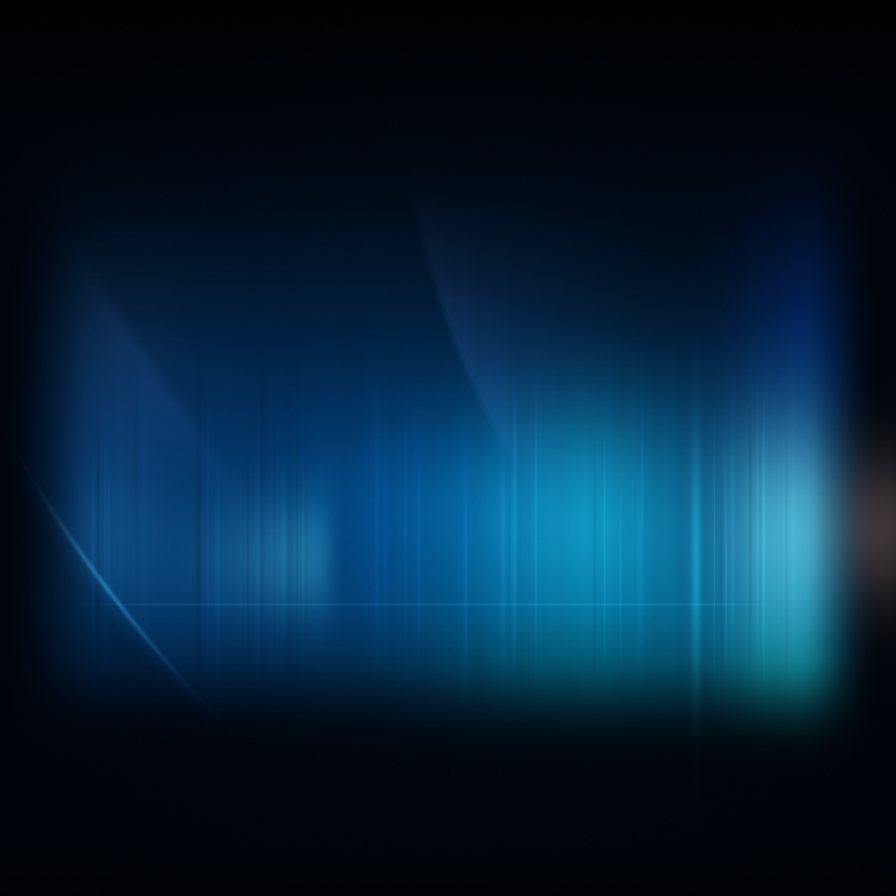
A WebGL 2 fragment shader for this background:

```glsl
#version 300 es
precision highp float;
// Draws a dark blue aurora curtain with cyan glows, fine vertical streaks and curved light edges.
uniform vec2 u_resolution;
out vec4 fragColor;

const vec3 NIGHT = vec3(0.0, 0.012, 0.032);
const vec3 DEEP_BLUE = vec3(0.008, 0.19, 0.36);
const vec3 CYAN = vec3(0.05, 0.31, 0.27);
const vec3 TEAL = vec3(0.0, 0.15, 0.12);
const vec3 ICE = vec3(0.27, 0.44, 0.36);
const vec3 VIOLET = vec3(0.05, 0.06, 0.10);
const vec3 EMBER = vec3(0.24, 0.19, 0.17);

float hash(float n) {
    return fract(sin(n * 127.1 + 3.7) * 4375.85);
}

float noise(vec2 p) {
    vec2 i = floor(p), f = fract(p);
    f = f * f * (3.0 - 2.0 * f);
    float n = i.x + i.y * 57.0;
    return mix(mix(hash(n), hash(n + 1.0), f.x),
               mix(hash(n + 57.0), hash(n + 58.0), f.x), f.y);
}

// Soft elliptical light, one at its centre
float glow(vec2 p, vec2 centre, vec2 radius) {
    vec2 d = (p - centre) / radius;
    return exp(-dot(d, d));
}

// Soft window that opens over a.x..a.y and closes over b.x..b.y
float window(float v, vec2 a, vec2 b) {
    return smoothstep(a.x, a.y, v) * (1.0 - smoothstep(b.x, b.y, v));
}

// Signed horizontal distance from a parabola falling to the right of start
float curveOffset(vec2 p, vec2 start, float slope, float bend) {
    float t = start.y - p.y;
    return p.x - start.x - t * (slope + bend * t);
}

// Clusters of narrow light and dark vertical streaks
float streaks(vec2 p) {
    float centres[11] = float[11](0.11, 0.165, 0.235, 0.30, 0.315, 0.44, 0.495, 0.585, 0.69, 0.81, 0.86);
    float sum = 0.0;
    for (int c = 0; c < 11; c++) {
        for (int k = 0; k < 6; k++) {
            float id = float(c * 6 + k);
            float x = centres[c] + (hash(id) - 0.5) * 0.055;
            float width = mix(0.0009, 0.0028, hash(id + 70.0));
            float top = mix(0.48, 0.66, hash(id + 140.0));
            float strength = hash(id + 210.0) * 1.5 - 0.65;
            float d = (p.x - x) / width;
            sum += strength * exp(-d * d) * window(p.y, vec2(0.17, 0.35), vec2(top - 0.14, top));
        }
    }
    return sum;
}

// Broad curtain of blue with its coloured glows
vec3 curtain(vec2 p) {
    float height = window(p.y, vec2(0.13, 0.35), vec2(0.38, 0.88));
    vec3 light = DEEP_BLUE * height;
    light *= 1.0 - 0.35 * glow(p, vec2(0.76, 0.72), vec2(0.13, 0.14));
    light += CYAN * glow(p, vec2(0.66, 0.43), vec2(0.13, 0.12));
    light += TEAL * glow(p, vec2(0.66, 0.27), vec2(0.19, 0.12));
    light += ICE * glow(p, vec2(0.885, 0.41), vec2(0.075, 0.125));
    light += 1.4 * TEAL * glow(p, vec2(0.89, 0.25), vec2(0.08, 0.09));
    light += vec3(0.0, 0.03, 0.14) * glow(p, vec2(0.91, 0.63), vec2(0.08, 0.13));
    light += vec3(0.0, 0.09, 0.13) * glow(p, vec2(0.48, 0.44), vec2(0.13, 0.10));
    light += VIOLET * 0.5 * glow(p, vec2(0.13, 0.56), vec2(0.09, 0.14));
    float patchEdge = 1.0 - smoothstep(0.35, 0.385, p.x);
    light += vec3(0.09, 0.18, 0.15) * patchEdge * glow(p, vec2(0.34, 0.38), vec2(0.11, 0.065));
    light += vec3(0.04, 0.07, 0.07) * glow(p, vec2(0.12, 0.40), vec2(0.06, 0.08));
    return light;
}

// Hazes bounded by curved edges
vec3 sweeps(vec2 p) {
    float centre = curveOffset(p, vec2(0.456, 0.805), 0.145, 0.648);
    float centreHaze = smoothstep(-0.004, 0.008, centre) * exp(-max(centre, 0.0) * 13.0);
    vec3 light = VIOLET * centreHaze * window(p.y, vec2(0.44, 0.58), vec2(0.62, 0.84));
    float left = curveOffset(p, vec2(0.098, 0.71), 0.55, 0.5);
    float leftHaze = (1.0 - smoothstep(-0.012, 0.012, left)) * exp(min(left, 0.0) * 10.0);
    return light + VIOLET * 0.6 * leftHaze * window(p.y, vec2(0.42, 0.56), vec2(0.60, 0.78));
}

void main() {
    vec2 p = gl_FragCoord.xy / u_resolution;
    float sides = window(p.x, vec2(0.0, 0.12), vec2(0.89, 0.985));
    float ground = smoothstep(0.12, 0.27, p.y);
    vec3 light = (curtain(p) + sweeps(p)) * ground;
    light *= 1.0 + 0.17 * streaks(p) + 0.05 * (noise(vec2(p.x * 75.0, p.y * 2.0)) - 0.5);

    // Lower left arc, darker on its outer side
    float arc = curveOffset(p, vec2(0.0, 0.53), 0.52, 0.64);
    light *= mix(0.72, 1.0, smoothstep(-0.03, 0.01, arc));
    vec3 color = NIGHT + light * sides;
    color += vec3(0.0, 0.022, 0.045) * glow(p, vec2(0.5, 0.52), vec2(0.46, 0.38));
    float arcLine = exp(-pow(arc / 0.0035, 2.0));
    color += vec3(0.08, 0.19, 0.22) * arcLine * glow(p, vec2(0.12, 0.34), vec2(0.09, 0.11));

    // Bright thread, horizon line and warm right rim
    color += vec3(0.03, 0.16, 0.14) * glow(p, vec2(0.777, 0.37), vec2(0.005, 0.13));
    float horizon = exp(-pow((p.y - 0.3255) / 0.0013, 2.0));
    color += vec3(0.02, 0.07, 0.08) * horizon * window(p.x, vec2(0.08, 0.2), vec2(0.78, 0.87));
    color += EMBER * glow(p, vec2(0.985, 0.41), vec2(0.055, 0.085));

    color *= window(p.y, vec2(-0.05, 0.06), vec2(0.82, 1.08));
    color += (hash(dot(floor(p * 512.0), vec2(0.137, 0.731))) - 0.5) / 255.0;
    fragColor = vec4(clamp(color, 0.0, 1.0), 1.0);
}
```
